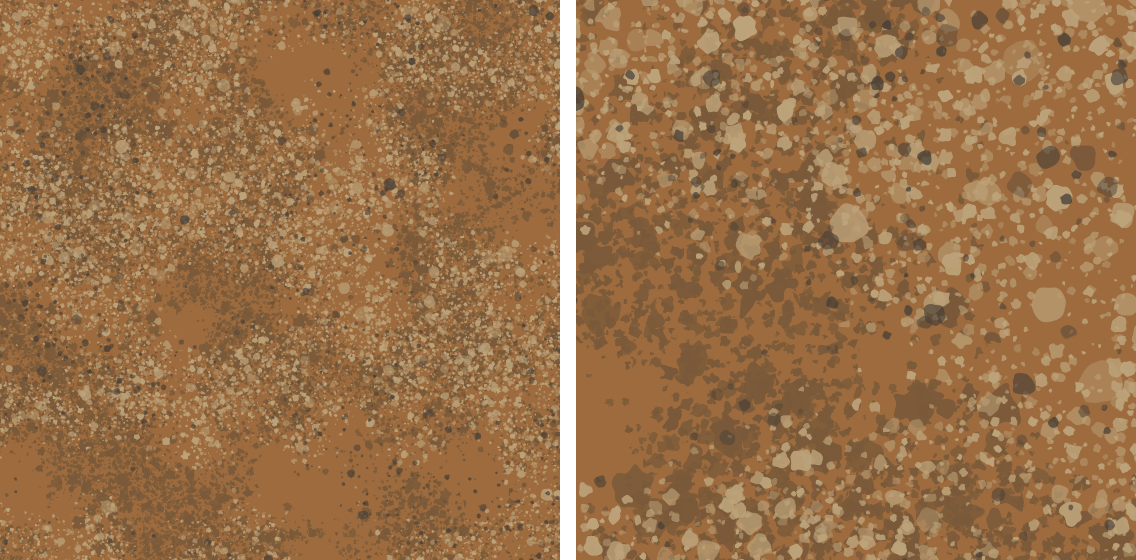
Left, the full canvas; right, a detail of the centre.
This texture is drawn by a Shadertoy shader. Its source:

```glsl
// Ochre ground spattered with clustered brown, sand and charcoal paint drops.

// Four random values in 0..1 for a grid cell (PCG 4D)
vec4 hash4(vec2 cell, float seed) {
    uvec4 v = uvec4(ivec4(ivec2(cell), int(seed), 7)) * 1664525u + 1013904223u;
    v += v.yzxy * v.wxyz;
    v ^= v >> 16u;
    v += v.yzxy * v.wxyz;
    return vec4(v >> 8u) / 16777216.0;
}

float cornerSlope(vec2 cell, vec2 offset, float seed) {
    float angle = 6.2832 * hash4(cell, seed).x;
    return dot(vec2(cos(angle), sin(angle)), offset);
}

float gradientNoise(vec2 p, float seed) {
    vec2 i = floor(p), f = p - i;
    vec2 u = f * f * f * (f * (f * 6.0 - 15.0) + 10.0);
    vec2 e = vec2(1, 0);
    return mix(mix(cornerSlope(i, f, seed), cornerSlope(i + e.xy, f - e.xy, seed), u.x),
               mix(cornerSlope(i + e.yx, f - e.yx, seed), cornerSlope(i + e.xx, f - e.xx, seed), u.x), u.y);
}

// Chance factor that gathers drops into loose clouds
float cluster(vec2 uv, float seed) {
    float n = gradientNoise(uv * 4.0, seed) + 0.6 * gradientNoise(uv * 10.0, seed + 1.0);
    return smoothstep(-0.38, 0.38, n);
}

// Paints one grid of randomly sized, slightly ragged drops over the colour
void splatter(inout vec3 color, vec2 uv, float cells, float share, float ragged,
              vec3 ink, vec2 opacity, float cloudSeed) {
    float seed = cloudSeed + cells;
    vec2 p = uv * cells;
    p += ragged * vec2(gradientNoise(p * 2.3, seed + 2.0), gradientNoise(p * 2.3, seed + 3.0));
    float soft = 0.7 * cells / iResolution.y;
    vec2 home = floor(p);
    for (int y = -1; y <= 1; y++)
    for (int x = -1; x <= 1; x++) {
        vec2 cell = home + vec2(x, y);
        vec4 h = hash4(cell, seed);
        vec2 center = cell + h.xy;
        float radius = 0.52 * mix(0.35, 1.0, h.z * h.z);
        float cover = 1.0 - smoothstep(-soft, soft, distance(p, center) - radius);
        if (cover > 0.0 && h.w < share && h.w < share * cluster(center / cells, cloudSeed)) {
            color = mix(color, ink, cover * mix(opacity.x, opacity.y, fract(h.x * 57.0)));
        }
    }
}

void mainImage(out vec4 fragColor, in vec2 fragCoord) {
    vec2 uv = fragCoord / iResolution.y;
    vec3 color = vec3(0.615, 0.42, 0.24);

    // Brown drops that merge into patches
    vec3 brown = vec3(0.475, 0.35, 0.225);
    for (int i = 0; i < 4; i++) {
        float cells = floor(44.0 * pow(1.55, float(i)));
        splatter(color, uv, cells, 0.76, 0.4, brown, vec2(0.72, 1.0), 300.0);
    }

    // Large thin sand drops, then smaller denser ones
    vec3 sand = vec3(0.74, 0.64, 0.48);
    splatter(color, uv, 40.0, 0.2, 0.12, sand, vec2(0.35, 0.8), 1100.0);
    for (int i = 0; i < 3; i++) {
        float cells = floor(68.0 * pow(1.6, float(i)));
        splatter(color, uv, cells, 0.46, 0.24, sand, vec2(0.4, 1.0), 1100.0);
    }

    // Sparse charcoal drops
    vec3 charcoal = vec3(0.26, 0.235, 0.21);
    for (int i = 0; i < 3; i++) {
        float cells = floor(46.0 * pow(1.65, float(i)));
        splatter(color, uv, cells, 0.09, 0.15, charcoal, vec2(0.3, 0.75), 1900.0);
    }

    fragColor = vec4(color, 1.0);
}
```
